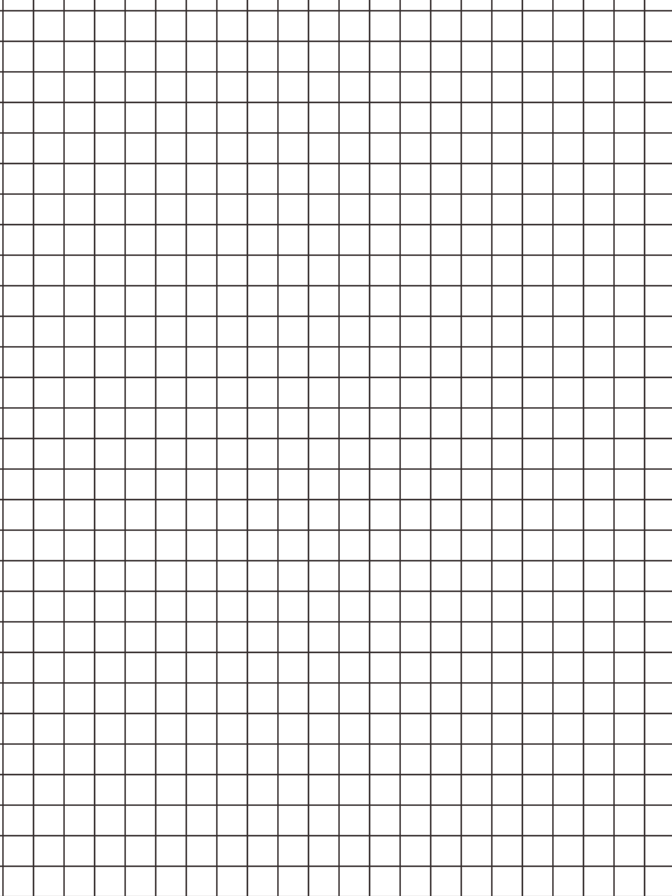
This pattern is drawn by a Shadertoy shader. Its source:

```glsl
// Lengths are fractions of the canvas height
const float PITCH = 0.0341;                  // spacing of the square grid
const vec2 GRID_ORIGIN = vec2(0.0033, 0.0332); // lowest left crossing
const float LINE_WIDTH = 0.00168;
const float SOFTNESS = 1.25;                 // edge filter, in pixel footprints
const vec3 PAPER = vec3(1.0);
const vec3 INK = vec3(0.21, 0.18, 0.18);

// Distance to the nearest vertical (x) and horizontal (y) line
vec2 lineDistance(vec2 p) {
    vec2 cell = fract((p - GRID_ORIGIN) / PITCH + 0.5) - 0.5;
    return abs(cell) * PITCH;
}

// Box-filtered share of the footprint covered by a line on each axis
vec2 lineCoverage(vec2 dist, float footprint) {
    float halfWidth = 0.5 * LINE_WIDTH;
    vec2 right = min(dist + 0.5 * footprint, vec2(halfWidth));
    vec2 left = max(dist - 0.5 * footprint, vec2(-halfWidth));
    return max(right - left, 0.0) / footprint;
}

void mainImage(out vec4 fragColor, in vec2 fragCoord) {
    vec2 p = fragCoord / iResolution.y;
    float footprint = SOFTNESS / iResolution.y;

    // Union of both line families
    vec2 coverage = lineCoverage(lineDistance(p), footprint);
    float ink = 1.0 - (1.0 - coverage.x) * (1.0 - coverage.y);

    fragColor = vec4(mix(PAPER, INK, ink), 1.0);
}
```
